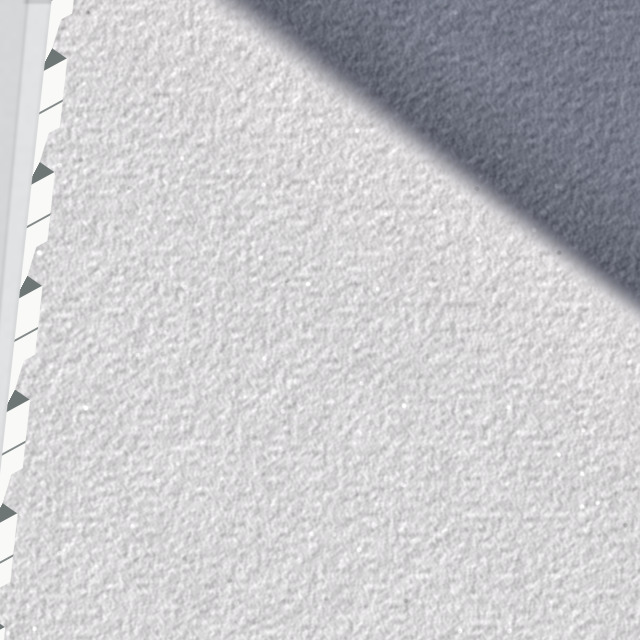
A Shadertoy shader for this texture:

```glsl
const vec3 GRAVEL = vec3(0.842, 0.836, 0.842);
const vec3 SHADE_EDGE = vec3(0.385, 0.395, 0.445);
const vec3 SHADE_DEEP = vec3(0.465, 0.482, 0.535);
const vec3 TILE = vec3(0.975, 0.978, 0.970);
const vec3 GAP = vec3(0.43, 0.46, 0.46);
const vec3 RAIL = vec3(0.835, 0.842, 0.848);
const float GRAIN_SCALE = 125.0;
const float GRAIN_GAIN = 0.125;
const float SHADOW_START = 0.358;   // where the shadow meets the top
const float SHADOW_SLOPE = 0.755;
const float STRIP_LEFT = 0.0807;    // left side of the tiles at the top
const float STRIP_LEAN = 0.109;
const float STRIP_WIDTH = 0.0345;
const float TILE_PERIOD = 0.1777;
const float TILE_START = 0.0755;
const float TILE_SKEW = 0.58;

float hash(vec2 p) {
    vec3 q = fract(p.xyx * vec3(0.1031, 0.1030, 0.0973));
    q += dot(q, q.yzx + 33.33);
    return fract((q.x + q.y) * q.z);
}

float noise(vec2 p) {
    vec2 i = floor(p), f = fract(p);
    f = f * f * (3.0 - 2.0 * f);
    return mix(mix(hash(i), hash(i + vec2(1, 0)), f.x),
               mix(hash(i + vec2(0, 1)), hash(i + vec2(1, 1)), f.x), f.y);
}

// Relief lit from one side
float relief(vec2 p) {
    vec2 e = vec2(0.28, 0.36);
    return noise(p + e) - noise(p - e);
}

float grain(vec2 p) {
    mat2 turn = mat2(0.8, 0.6, -0.6, 0.8);
    return relief(p * GRAIN_SCALE) + 0.75 * relief(turn * p * GRAIN_SCALE * 1.9 + 17.0)
         + 0.35 * (noise(p * GRAIN_SCALE * 0.6 + 41.0) - 0.5);
}

// Sparse pebbles: positive is bright, negative is dark
float specks(vec2 p) {
    vec2 g = p * 26.0, id = floor(g);
    vec2 centre = 0.25 + 0.5 * vec2(hash(id + 3.0), hash(id + 71.0));
    float pick = hash(id + 130.0);
    float dotMask = 1.0 - smoothstep(0.05, 0.13, length(fract(g) - centre));
    return dotMask * (smoothstep(0.84, 1.0, pick) - 0.8 * step(pick, 0.025));
}

float cover(float d, float px) {
    return smoothstep(-px, px, d);
}

vec3 ground(vec2 p) {
    float g = grain(p);
    float patches = noise(p * 7.0) + noise(p * 19.0) - 1.0;
    float d = (SHADOW_SLOPE * (p.x - SHADOW_START) - p.y)
            / sqrt(1.0 + SHADOW_SLOPE * SHADOW_SLOPE);

    // Sunlit gravel
    vec3 lit = GRAVEL + GRAIN_GAIN * g + 0.012 * patches;
    lit += 0.012 * smoothstep(-0.25, 0.0, d) * vec3(1.2, 1.0, 0.9);
    lit += 0.13 * specks(p);

    // Shaded gravel, lighter away from the penumbra
    vec3 shade = mix(SHADE_EDGE, SHADE_DEEP, smoothstep(0.0, 0.17, d));
    shade += 0.095 * g + 0.016 * patches + 0.07 * specks(p);

    float soft = mix(0.036, 0.021, p.x);
    float penumbra = smoothstep(-soft, soft, d + 0.006 * g);
    return mix(lit, shade, penumbra);
}

vec3 strip(vec3 col, vec2 p, float px) {
    float s = p.x - STRIP_LEFT + STRIP_LEAN * p.y;
    float t = mod(p.y - TILE_START, TILE_PERIOD);
    float w = t + TILE_SKEW * s;

    // Tile outline with a notch before each gap
    float narrow = 0.017 - 0.2 * (t - 0.138);
    float notch = cover(w - 0.1432, px);
    float inside = mix(cover(STRIP_WIDTH - s, px), cover(narrow - s, px), notch);
    inside *= cover(t - 0.645 * (s - 0.0091), px);

    // Wide gap and thin joint
    float gap = cover(0.0352 - w, px) * cover(t - 2.4 * (0.0091 - s), px);
    float joint = cover(0.0018 - abs(w - 0.1016), px);
    vec3 tile = mix(TILE, GAP, max(gap, 0.85 * joint));
    col = mix(col, tile, inside);

    // Rail with a raised lip
    float lip = p.x - 0.043 + 0.09 * p.y;
    vec3 rail = RAIL + 0.012 * (noise(p * 90.0) - 0.5);
    rail += 0.045 * smoothstep(-0.004, 0.006, lip);
    rail -= 0.05 * exp(-pow(lip / 0.003, 2.0));
    rail -= 0.04 * smoothstep(-0.008, 0.0, s);
    rail -= 0.10 * smoothstep(0.009, 0.003, p.y) * smoothstep(-0.01, 0.0, lip);
    return mix(col, rail, cover(-s, px));
}

void mainImage(out vec4 fragColor, in vec2 fragCoord) {
    float px = 0.8 / iResolution.y;
    vec2 p = fragCoord / iResolution.y;
    p.y = 1.0 - p.y;   // measured down from the top
    vec3 col = strip(ground(p), p, px);
    fragColor = vec4(clamp(col, 0.0, 1.0), 1.0);
}
```
